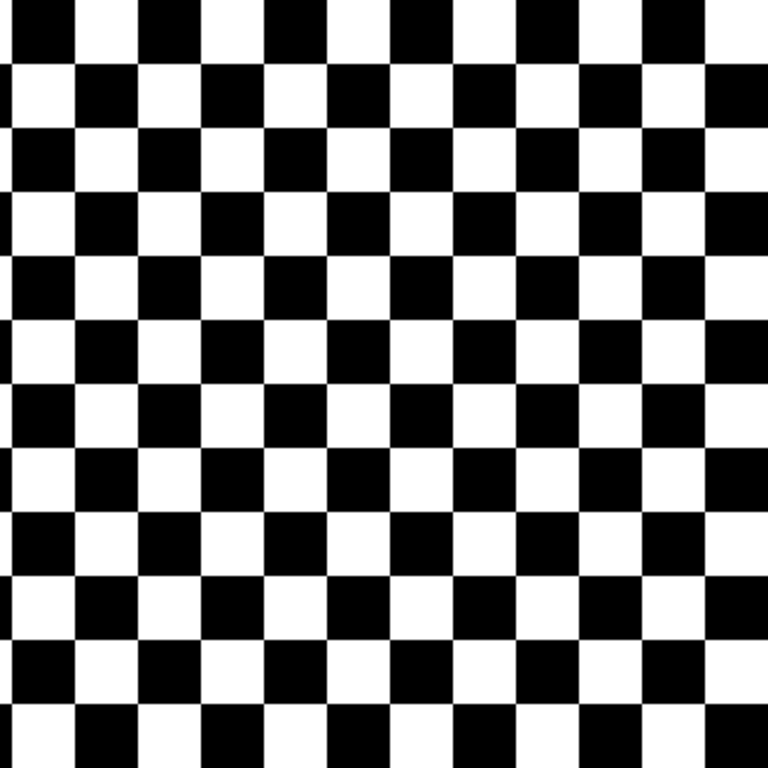
Give the GLSL for this pattern, as a Shadertoy shader.

```glsl
#define CELLS 12.0                          // whole cells across and down
#define MARGIN vec2(0.015625, 0.0)          // sliver left of the first column
#define SOFTNESS 0.0014                     // half width of the grey edge ramp
#define DARK vec3(0.0)
#define LIGHT vec3(1.0)

// Signed distance to the nearest integer: positive in even cells, negative in odd
vec2 alternatingDistance(vec2 p) {
    return 0.5 - abs(mod(p - 1.5, 2.0) - 1.0);
}

void mainImage(out vec4 fragColor, in vec2 fragCoord) {
    vec2 uv = fragCoord / iResolution.xy;
    vec2 cellSize = (1.0 - MARGIN) / CELLS;

    // Grid coordinates, held flat where the outer cells meet the canvas border
    vec2 grid = (uv - MARGIN) / cellSize;
    grid = min(grid, CELLS - 0.5);
    grid.y = max(grid.y, 0.5);

    // Soft edged square wave on each axis, at least one pixel wide
    vec2 ramp = max(vec2(SOFTNESS), 0.5 / iResolution.xy);
    vec2 wave = clamp(alternatingDistance(grid) * cellSize / ramp, -1.0, 1.0);

    // The product of both waves gives the checks
    float check = 0.5 + 0.5 * wave.x * wave.y;
    fragColor = vec4(mix(DARK, LIGHT, check), 1.0);
}
```
